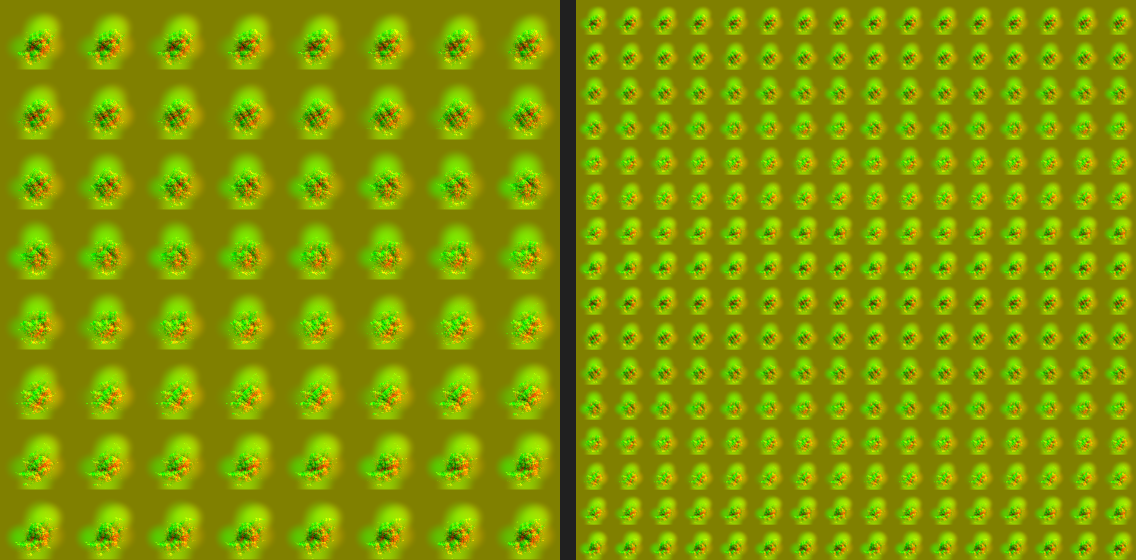
Left, the tile; right, the same tile 2 across and 2 down.
Reproduce this texture map procedurally as a Shadertoy shader.

```glsl
// Motion-vector flipbook: an 8 by 8 sheet of frames of a looping, billowing plume.
// Red and green hold sideways and upward flow around a neutral 0.5. Soft puffs form
// the halo, and layered smooth cellular noise forms the turbulent core.

const float TAU = 6.2831853;

vec2 hash2(vec2 p) {
    return fract(sin(vec2(dot(p, vec2(127.1, 311.7)), dot(p, vec2(269.5, 183.3)))) * 43758.5);
}

// Flow away from the nearest cell centres, which orbit once per loop
vec2 billow(vec2 p, float phase) {
    vec2 id = floor(p), local = p - id, sum = vec2(0.0);
    float total = 0.0001;
    for (int y = -1; y <= 1; y++)
    for (int x = -1; x <= 1; x++) {
        vec2 corner = vec2(x, y);
        vec2 centre = corner + 0.5 + 0.38 * sin(TAU * (hash2(id + corner) + phase));
        vec2 away = local - centre;
        float weight = exp(-18.0 * dot(away, away));
        sum += weight * away;
        total += weight;
    }
    return sum / total;
}

vec2 turbulence(vec2 p, float phase) {
    vec2 sum = vec2(0.0);
    float amplitude = 0.5, scale = 7.0;
    for (int i = 0; i < 3; i++) {
        sum += amplitude * billow(p * scale + float(i) * 17.3, phase);
        p += sum * 0.06;
        amplitude *= 0.8;
        scale *= 2.0;
    }
    return sum;
}

// Adds a soft round puff: flow.xy is weighted velocity, flow.z total weight
void addPuff(vec2 offset, float radius, float strength, vec2 velocity,
             inout vec3 flow, inout float clearness) {
    float fall = max(0.0, 1.0 - dot(offset, offset) / (radius * radius));
    float weight = strength * fall * fall;
    flow += weight * vec3(velocity, 1.0);
    clearness *= 1.0 - weight;
}

void mainImage(out vec4 fragColor, in vec2 fragCoord) {
    vec2 sheet = fragCoord / iResolution.xy * 8.0;
    vec2 cell = floor(sheet), p = sheet - cell;
    float phase = (cell.x + 8.0 * (7.0 - cell.y)) / 64.0;

    // Slow changes of shape through the loop
    float lean = 0.5 + 0.5 * cos(TAU * (phase - 0.88));
    float swell = cos(2.0 * TAU * (phase - 0.38));
    float shade = 0.55 + 0.45 * cos(TAU * (phase - 0.12));

    // Halo
    vec3 flow = vec3(0.0, 0.0, 0.0001);
    float clearness = 1.0;
    addPuff(p - vec2(0.53, 0.32), 0.38, 0.95, vec2(-0.04, 0.34), flow, clearness);
    addPuff(p - vec2(0.51 + 0.08 * lean, 0.56 + 0.03 * swell), 0.31, 0.9,
            vec2(-0.08 + 0.06 * lean, 0.47), flow, clearness);
    addPuff(p - vec2(0.58 + 0.12 * lean, 0.60), 0.26, 0.2 + 0.65 * lean,
            vec2(0.30, 0.38), flow, clearness);
    addPuff(p - vec2(0.27, 0.32), 0.23, 0.5 + 0.35 * swell, vec2(-0.22, 0.35), flow, clearness);
    addPuff(p - vec2(0.72, 0.35), 0.26, 0.75 - 0.15 * swell, vec2(0.38, 0.16), flow, clearness);
    addPuff(p - vec2(0.50, 0.04), 0.31, 0.85, vec2(0.12, 0.34), flow, clearness);
    vec2 velocity = flow.xy / flow.z * (1.0 - clearness);

    // Turbulent core with a ragged outline, warm to the lower right
    vec2 q = p - vec2(0.53, 0.33);
    q.x -= 0.35 * lean * q.y;
    vec2 swirl = turbulence(p, phase);
    float core = smoothstep(0.0, 0.11, 0.26 - length(q * vec2(1.05, 0.95)) + 0.2 * swirl.y);
    float warm = smoothstep(-0.12, 0.2, q.x - 0.6 * q.y + 0.25 * swirl.x);
    vec2 dark = (q + vec2(0.05, 0.0)) / vec2(0.17, 0.12);
    velocity += core * (swirl * vec2(1.0, 0.95) + vec2(0.26, -0.12) * warm - vec2(0.08, 0.06));
    velocity -= core * shade * exp(-dot(dark, dark)) * vec2(0.12, 0.28);

    // Each frame is clipped at its floor
    velocity *= smoothstep(0.0, 8.0 / iResolution.y, p.y);
    fragColor = vec4(clamp(0.502 + velocity, 0.0, 1.0), 0.0, 1.0);
}
```
